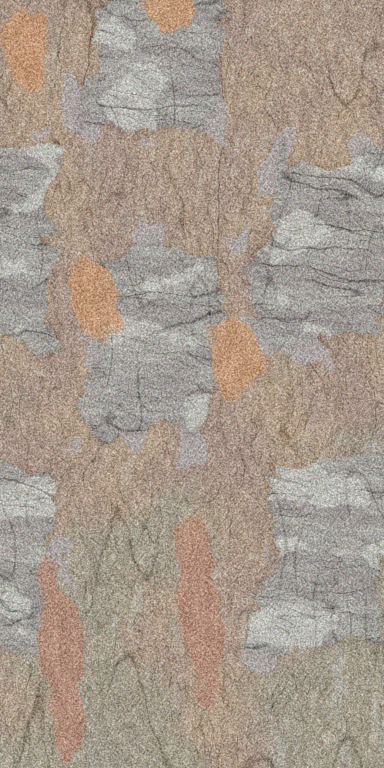
Reproduce this texture procedurally as a Shadertoy shader.

```glsl
// Weathered tree bark: grey cracked plates over fibrous brown under-bark,
// with rusty bare patches, pale chips and lichen tints. Built from warped boxes
// and ellipses, stretched gradient noise, and a fine coloured grain on top.

vec2 gradientAt(vec2 cell) {
    vec3 h = fract(cell.xyx * vec3(0.1031, 0.1030, 0.0973));
    h += dot(h, h.yzx + 33.33);
    float angle = 6.2832 * fract((h.x + h.y) * h.z);
    return vec2(cos(angle), sin(angle));
}

// Gradient noise, roughly -0.7 to 0.7
float noise(vec2 p) {
    vec2 i = floor(p), f = p - i;
    vec2 u = f * f * f * (f * (f * 6.0 - 15.0) + 10.0);
    vec2 e = vec2(0.0, 1.0);
    float low = mix(dot(gradientAt(i), f), dot(gradientAt(i + e.yx), f - e.yx), u.x);
    float high = mix(dot(gradientAt(i + e), f - e), dot(gradientAt(i + 1.0), f - 1.0), u.x);
    return mix(low, high, u.y);
}

float fbm(vec2 p) {
    float sum = 0.0, amp = 0.6;
    for (int i = 0; i < 4; i++) {
        sum += amp * noise(p);
        p = mat2(1.6, 1.2, -1.2, 1.6) * p + 7.3;
        amp *= 0.55;
    }
    return sum;
}

// Signed distance to the staggered, slanted bark plates
float plateDistance(vec2 p) {
    p += 0.09 * vec2(noise(p * 5.0 + 3.0), noise(p * 6.0 + 40.0));
    p += 0.03 * vec2(noise(p * 19.0), noise(p * 23.0 + 9.0));
    float d = 10.0;
    for (int col = 0; col < 3; col++)
        for (int row = 0; row < 2; row++) {
            float shift = col == 1 ? 0.55 : 0.0;
            vec2 q = p - vec2(-0.03 + 0.44 * float(col), 0.55 + 0.8 * float(row) + shift);
            q.x -= 0.14 * q.y;
            vec2 b = abs(q) - vec2(0.16, 0.24);
            d = min(d, length(max(b, 0.0)) + min(max(b.x, b.y), 0.0));
        }
    return d;
}

// Coverage of rusty patches: tall streaks below, rounder ones above
float rustMask(vec2 p) {
    float ragged = 0.9 * fbm(p * vec2(11.0, 7.0) + 60.0);
    float mask = 0.0;
    for (int row = 0; row < 3; row++)
        for (int col = 0; col < 2; col++) {
            float r = float(row), c = float(col);
            vec2 centre = vec2(0.16 + 0.36 * c + 0.1 * sin(2.1 * r),
                               0.35 + 0.8 * r + 0.14 * (c - 0.5) * cos(3.0 * r));
            vec2 size = row == 0 ? vec2(0.055, 0.23) : vec2(0.065, 0.10);
            vec2 q = p - centre;
            q.x += 0.1 * q.y;
            mask = max(mask, smoothstep(0.14, -0.12, length(q / size) - 1.0 + ragged));
        }
    return mask;
}

// Thin dark line along the zero level of a noise field, broken by another
float crack(vec2 p, float width) {
    float line = 1.0 - smoothstep(0.0, width, abs(noise(p)));
    return line * smoothstep(-0.1, 0.2, noise(p * 0.7 + 31.0));
}

// Under-bark: curving upright fibres in brown, pinkish and lichen tones
vec3 underBark(vec2 p) {
    vec2 w = p + 0.05 * vec2(fbm(p * 4.0), fbm(p * 4.0 + 20.0));
    vec3 col = mix(vec3(0.65, 0.575, 0.53), vec3(0.69, 0.61, 0.53),
                   smoothstep(-0.25, 0.25, fbm(w * vec2(5.0, 3.0))));
    float lichen = smoothstep(-0.05, 0.35, fbm(p * 2.5 + 14.0) + 0.35 - 0.55 * p.y);
    col = mix(col, vec3(0.62, 0.61, 0.55), 0.75 * lichen);
    float streak = smoothstep(0.15, 0.35, fbm(w * vec2(13.0, 4.0) + 5.0));
    col = mix(col, vec3(0.70, 0.70, 0.67), streak * (0.25 + 0.5 * lichen));
    col += 0.11 * fbm(w * vec2(42.0, 15.0)) + 0.10 * fbm(w * vec2(75.0, 45.0));
    col -= 0.10 * crack(w * vec2(27.0, 10.0), 0.07);
    col -= 0.13 * crack(w * vec2(7.0, 1.6) + 11.0, 0.03);
    float chip = smoothstep(0.42, 0.48, noise(p * vec2(24.0, 19.0)));
    return mix(col, vec3(0.75, 0.71, 0.66), 0.6 * chip);
}

// Grey plate: level strata, pale flaked faces and mostly level cracks
vec3 plateBark(vec2 p) {
    vec2 w = p + vec2(0.0, 0.1 * p.x + 0.025 * fbm(p * 9.0));
    vec3 col = mix(vec3(0.61, 0.595, 0.585), vec3(0.655, 0.65, 0.63),
                   smoothstep(-0.2, 0.2, noise(w * vec2(4.0, 15.0))));
    float flake = noise(w * vec2(4.5, 8.0) + 17.0) + 0.18 * fbm(p * 24.0);
    col = mix(col, vec3(0.75, 0.755, 0.73), 0.85 * smoothstep(0.16, 0.21, flake));
    col += 0.12 * fbm(w * vec2(14.0, 55.0));
    col -= 0.19 * crack(w * vec2(3.5, 16.0) + 2.0, 0.065);
    col -= 0.12 * crack(w * vec2(8.0, 33.0) + 25.0, 0.08);
    return col - 0.12 * crack(w * vec2(11.0, 4.0) + 50.0, 0.045);
}

void mainImage(out vec4 fragColor, in vec2 fragCoord) {
    vec2 p = fragCoord / iResolution.x;
    float d = plateDistance(p) + 0.025 * fbm(p * 30.0);
    vec3 col = underBark(p);

    // Lilac splinters around the plate rims
    float splinter = smoothstep(0.14, 0.20, noise(p * vec2(9.0, 5.0) + 70.0));
    col = mix(col, vec3(0.68, 0.66, 0.665), 0.8 * splinter * smoothstep(0.07, 0.05, d));

    // Plates with a faint shadow along the rim
    col = mix(col, plateBark(p), 0.95 * smoothstep(0.006, -0.006, d));
    col -= 0.05 * exp(-abs(d - 0.004) * 120.0);

    // Rust, redder towards the bottom
    vec3 rust = mix(vec3(0.70, 0.54, 0.47), vec3(0.77, 0.59, 0.45), smoothstep(0.5, 1.0, p.y));
    rust += 0.12 * fbm(p * vec2(32.0, 14.0));
    col = mix(col, rust, 0.85 * rustMask(p));

    // Fine grain in brightness and slightly in hue
    vec2 g = mat2(0.8, 0.6, -0.6, 0.8) * p;
    float grain = 0.22 * noise(g * 215.0) + 0.13 * noise(g * 118.0 + 30.0);
    vec3 tint = vec3(noise(g * 190.0 + 80.0), noise(g * 190.0 + 310.0), noise(g * 190.0 + 540.0));
    fragColor = vec4(clamp(col + grain + 0.08 * tint, 0.0, 1.0), 1.0);
}
```
